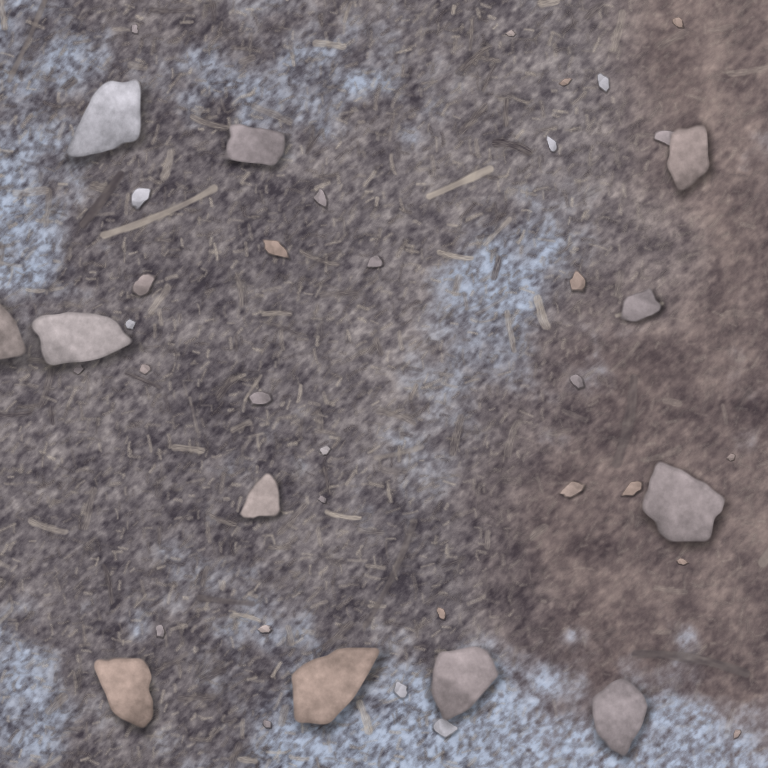
Write a Shadertoy shader that draws this texture.

```glsl
const vec3 SOIL_DARK = vec3(0.275, 0.255, 0.285);
const vec3 SOIL_LIGHT = vec3(0.67, 0.64, 0.64);
const vec3 EARTH_TINT = vec3(1.02, 0.94, 0.89);
const vec3 FROST = vec3(0.64, 0.68, 0.76);
const vec3 STRAW_DARK = vec3(0.33, 0.30, 0.31);
const vec3 STRAW_LIGHT = vec3(0.78, 0.73, 0.68);
const vec3 STONE_MAUVE = vec3(0.60, 0.56, 0.57);
const vec3 STONE_TAN = vec3(0.66, 0.58, 0.545);
const vec3 STONE_PALE = vec3(0.72, 0.71, 0.74);
const float STRAW_ANGLE = 0.75;
const float STRAW_SPREAD = 2.3;
const float SOFTNESS = 0.0018;
const float STONE_CELLS = 4.0;
const float PEBBLE_CELLS = 13.0;
const float TAU = 6.2831853;

float hash(vec2 p) {
    return fract(sin(dot(p, vec2(127.1, 311.7))) * 43758.5453);
}

vec2 hash2(vec2 p) {
    return vec2(hash(p), hash(p + 17.3));
}

mat2 rotation(float a) {
    return mat2(cos(a), -sin(a), sin(a), cos(a));
}

float noise(vec2 p) {
    vec2 i = floor(p), f = fract(p);
    f = f * f * (3.0 - 2.0 * f);
    return mix(mix(hash(i), hash(i + vec2(1, 0)), f.x),
               mix(hash(i + vec2(0, 1)), hash(i + vec2(1, 1)), f.x), f.y);
}

float fbm(vec2 p) {
    float sum = 0.0, amp = 0.533;
    for (int i = 0; i < 4; i++) {
        sum += amp * noise(p);
        p = rotation(0.6) * p * 2.03 + 11.7;
        amp *= 0.5;
    }
    return sum;
}

// Soil grain with drier earth on the right and frost mostly near the bottom
vec3 ground(vec2 uv, float earth) {
    vec2 along = rotation(STRAW_ANGLE) * uv;
    float broad = fbm(uv * 4.0 + 3.0) - 0.5;
    float clumps = fbm(uv * 28.0) - 0.5;
    float grain = fbm(along * vec2(85.0, 150.0)) - 0.5;
    float crumbs = noise(uv * 170.0 + 5.0) - 0.5;
    float tone = 0.48 + 0.45 * broad + 0.62 * clumps;
    tone += mix(1.0, 0.6, earth) * (0.95 * grain + 0.24 * crumbs);
    vec3 col = mix(SOIL_DARK, SOIL_LIGHT, clamp(tone, 0.0, 1.0));
    col *= mix(vec3(1), EARTH_TINT, 0.12 + 0.75 * earth);

    float patches = fbm(uv * 4.5 + 41.0) + 0.24 * smoothstep(0.32, 0.0, uv.y);
    float frost = smoothstep(0.50, 0.86, patches + 0.4 * clumps);
    frost *= clamp(0.8 + 1.3 * grain + 0.5 * crumbs, 0.0, 1.0);
    return mix(col, FROST + 0.25 * grain + 0.12 * crumbs, frost);
}

// Bent straw pieces, one per cell; size holds half length and half width in cells
vec3 addStraw(vec3 col, vec2 uv, float cells, vec2 size, float share, float strength) {
    vec2 base = floor(uv * cells);
    for (int k = 0; k < 9; k++) {
        vec2 id = base + vec2(k % 3, k / 3) - 1.0;
        vec2 seed = id + cells * 3.7;
        if (hash(seed + 5.1) > share) continue;
        float angle = STRAW_ANGLE + STRAW_SPREAD * (hash(seed + 2.3) - 0.5);
        vec2 p = rotation(angle) * (uv * cells - id - hash2(seed));
        float halfLength = size.x * mix(0.3, 1.0, hash(seed + 8.9));
        float halfWidth = size.y * mix(0.5, 1.3, hash(seed + 6.4));
        p.y += (hash(seed + 3.8) - 0.5) * 0.5 * p.x * p.x;
        halfWidth *= 0.7 + 0.6 * noise(p * 6.0 + seed);
        float d = length(vec2(max(abs(p.x) - halfLength, 0.0), p.y)) - halfWidth;
        float cover = smoothstep(SOFTNESS, -SOFTNESS, d / cells);
        float shade = hash(seed + 9.2) + 0.4 * (noise(p * vec2(9.0, 40.0) + seed) - 0.5);
        float visible = strength * mix(0.5, 1.1, hash(seed + 4.7));
        col *= 1.0 - 0.14 * visible * exp(-max(d, 0.0) / cells / 0.003);
        col = mix(col, mix(STRAW_DARK, STRAW_LIGHT, shade), cover * visible);
    }
    return col;
}

// Rounded polygon of about unit radius
float stoneShape(vec2 p, vec2 seed) {
    float d = -2.0;
    for (int i = 0; i < 6; i++) {
        vec2 key = seed + float(i) * 1.91;
        float a = (float(i) + 0.75 * hash(key)) * TAU / 6.0;
        float side = dot(p, vec2(cos(a), sin(a))) - mix(0.65, 1.0, hash(key + 4.4));
        float blend = max(0.2 - abs(d - side), 0.0) / 0.2;
        d = max(d, side) + blend * blend * 0.05;
    }
    return d;
}

// Scattered stones with contact shadow, facets and mottled surface
vec3 addStones(vec3 col, vec2 uv, float cells, vec2 radii, float share) {
    vec2 base = floor(uv * cells);
    for (int k = 0; k < 9; k++) {
        vec2 id = base + vec2(k % 3, k / 3) - 1.0;
        vec2 seed = id + cells * 5.3;
        if (hash(seed + 7.7) > share) continue;
        float radius = mix(radii.x, radii.y, pow(hash(seed + 1.4), 1.2));
        vec2 local = (uv * cells - id - mix(vec2(0.2), vec2(0.8), hash2(seed))) / radius;
        mat2 turn = rotation(TAU * hash(seed + 3.1));
        vec2 stretch = vec2(0.9, mix(1.05, 1.6, hash(seed + 2.6)));
        vec2 p = turn * local * stretch + 0.16 * (noise(local * 3.0 + seed) - 0.5);
        float d = stoneShape(p, seed);
        float shadow = stoneShape(turn * (local + vec2(-0.06, 0.12)) * stretch, seed);
        col *= 1.0 - 0.40 * smoothstep(0.26, -0.1, shadow);

        float kind = hash(seed + 6.2);
        vec3 stone = mix(STONE_MAUVE, STONE_TAN, smoothstep(0.3, 0.6, kind));
        stone = mix(stone, STONE_PALE, smoothstep(0.65, 0.85, kind));
        float facet = smoothstep(-0.12, 0.12, p.x * 0.7 + p.y * 0.5 - 0.2);
        float light = 1.03 + 0.13 * dot(local, vec2(-0.3, 0.8)) - 0.11 * facet;
        light += 0.26 * (fbm(uv * 55.0) - 0.5) + 0.2 * (fbm(uv * 150.0) - 0.5);
        light *= 1.0 - 0.14 * smoothstep(-0.12, 0.0, d);
        float edge = SOFTNESS * cells / radius;
        col = mix(col, stone * light, smoothstep(edge, -edge, d));
    }
    return col;
}

void mainImage(out vec4 fragColor, in vec2 fragCoord) {
    vec2 uv = fragCoord / iResolution.y;
    float earth = smoothstep(0.62, 0.9, uv.x + 0.5 * (fbm(uv * 3.0 + 8.0) - 0.5));
    float litter = 1.0 - 0.6 * earth;

    vec3 col = ground(uv, earth);
    col = addStraw(col, uv, 75.0, vec2(0.50, 0.14), 0.70, 0.50 * litter);
    col = addStraw(col, uv, 40.0, vec2(0.50, 0.09), 0.60, 0.55 * litter);
    col = addStraw(col, uv, 19.0, vec2(0.50, 0.08), 0.36, 0.66 * litter);
    col = addStones(col, uv, PEBBLE_CELLS, vec2(0.08, 0.24), 0.17);
    col = addStraw(col, uv, 6.0, vec2(0.50, 0.028), 0.30, 0.75);
    col = addStones(col, uv, STONE_CELLS, vec2(0.11, 0.30), 0.80);
    fragColor = vec4(clamp(col, 0.0, 1.0), 1.0);
}
```
